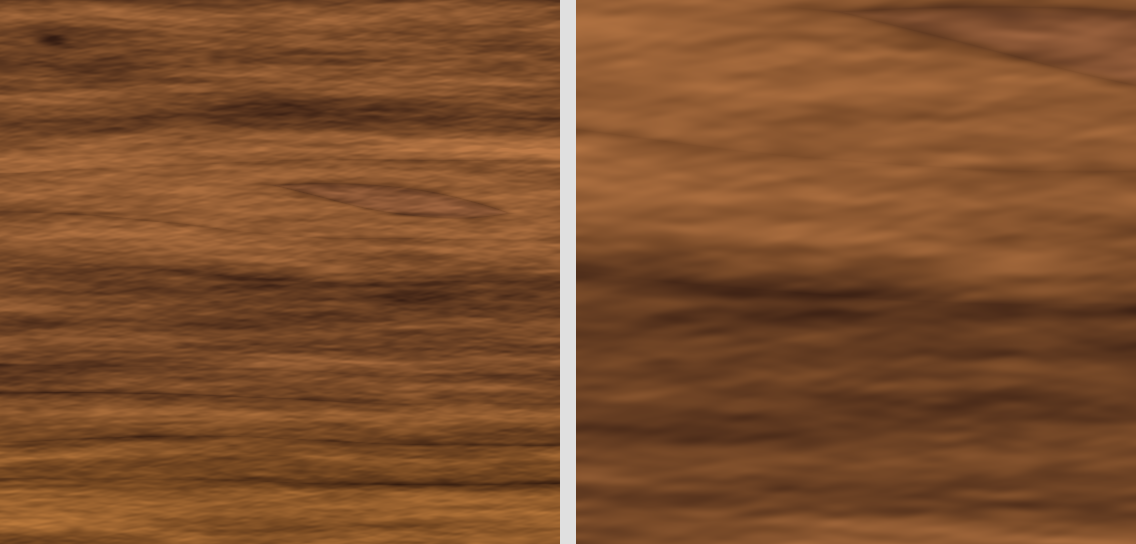
Left: the whole. Right: its middle third, enlarged.
Reproduce this texture procedurally as a Shadertoy shader.

```glsl
// Walnut veneer: horizontal grain with dark veins, a long eye and a small knot.

const vec3 DARK_WOOD = vec3(0.20, 0.105, 0.065);
const vec3 MID_WOOD = vec3(0.48, 0.295, 0.155);
const vec3 LIGHT_WOOD = vec3(0.74, 0.48, 0.27);
const vec2 KNOT = vec2(0.097, 0.926);
const vec2 EYE = vec2(0.72, 0.629);

float hash(vec2 p) {
    vec3 q = fract(vec3(p.xyx) * 0.1031);
    q += dot(q, q.yzx + 33.33);
    return fract((q.x + q.y) * q.z);
}

// Smooth value noise centred on zero
float noise(vec2 p) {
    vec2 i = floor(p), f = fract(p);
    f = f * f * (3.0 - 2.0 * f);
    float low = mix(hash(i), hash(i + vec2(1, 0)), f.x);
    float high = mix(hash(i + vec2(0, 1)), hash(i + vec2(1, 1)), f.x);
    return mix(low, high, f.y) - 0.5;
}

float band(float y, float low, float high, float soft) {
    return smoothstep(low - soft, low + soft, y) * (1.0 - smoothstep(high - soft, high + soft, y));
}

// Line drifting from one height to another, fading at its own rate on each side
float vein(vec2 p, float left, float right, float fadeUp, float fadeDown) {
    float d = p.y - mix(left, right, smoothstep(0.0, 0.7, p.x));
    float strength = 0.85 + 0.9 * noise(vec2(p.x * 4.0, left * 91.0));
    return strength * exp(-max(d, 0.0) / fadeUp - max(-d, 0.0) / fadeDown);
}

float blob(vec2 d, vec2 size) {
    d /= size;
    return exp(-dot(d, d));
}

// Distance-like field of the tilted lens, thicker towards its right end
float eyeField(vec2 p, vec2 centre) {
    vec2 q = p - centre;
    q.y += 0.117 * q.x;
    float s = q.x / 0.215;
    return abs(q.y) - 0.024 * (1.0 - s * s) * (1.0 + 0.3 * clamp(s, -1.0, 1.0));
}

// Gentle waves in the grain, bulging around the knot
vec2 bendGrain(vec2 p) {
    vec2 d = p - KNOT;
    float y = p.y - 0.6 * d.y * blob(d, vec2(0.08, 0.045));
    y += 0.018 * noise(vec2(p.x * 2.3, p.y * 5.0));
    y += 0.007 * noise(vec2(p.x * 7.0, p.y * 16.0));
    return vec2(p.x, y);
}

// Long streaks, each layer finer and shorter than the last
float streaks(vec2 p, float coarseness) {
    float sum = 0.0, amount = 0.15 * coarseness;
    vec2 scale = vec2(1.6, 24.0);
    for (int i = 0; i < 4; i++) {
        sum += amount * noise(p * scale + float(i) * 17.3);
        amount = mix(amount, 0.09, 0.35);
        scale *= vec2(2.1, 1.9);
    }
    return sum;
}

// Short slanting pores
float fibres(vec2 p, float slope) {
    return noise(vec2(p.x * 38.0, (p.y - slope * p.x) * 215.0));
}

float regionTone(float y) {
    float tone = 0.475 + 0.095 * band(y, 0.525, 0.735, 0.022);
    tone -= 0.012 * band(y, 0.30, 0.49, 0.02);
    tone += 0.03 * band(y, 0.13, 0.26, 0.02);
    return tone + 0.075 * (1.0 - smoothstep(0.075, 0.11, y));
}

float darkVeins(vec2 p) {
    float d = 0.10 * vein(p, 0.775, 0.785, 0.012, 0.016);
    d += 0.10 * vein(p, 0.684, 0.703, 0.003, 0.009);
    d += 0.13 * vein(p, 0.613, 0.556, 0.004, 0.010);
    d += 0.17 * vein(p, 0.522, 0.484, 0.010, 0.022);
    d += 0.11 * vein(p, 0.336, 0.316, 0.004, 0.014);
    d += 0.20 * vein(p, 0.285, 0.263, 0.004, 0.008);
    d += 0.14 * vein(p, 0.197, 0.188, 0.009, 0.005);
    d += 0.20 * vein(p, 0.125, 0.114, 0.010, 0.006);
    d += 0.15 * smoothstep(0.98, 1.0, p.y);
    return d;
}

float lightVeins(vec2 p) {
    float l = 0.11 * vein(p, 0.711, 0.722, 0.010, 0.010);
    l += 0.09 * vein(p, 0.585, 0.540, 0.018, 0.020);
    l += 0.05 * vein(p, 0.862, 0.855, 0.008, 0.010);
    l += 0.07 * vein(p, 0.245, 0.240, 0.008, 0.008);
    l += 0.07 * vein(p, 0.165, 0.160, 0.007, 0.007);
    return l;
}

vec3 woodColour(float tone) {
    vec3 shadow = mix(DARK_WOOD, MID_WOOD, clamp((tone - 0.20) / 0.28, 0.0, 1.0));
    return mix(shadow, LIGHT_WOOD, clamp((tone - 0.48) / 0.26, 0.0, 1.0));
}

void mainImage(out vec4 fragColor, in vec2 fragCoord) {
    vec2 p = fragCoord / iResolution.y;
    vec2 g = bendGrain(p);

    // Broad layers, streaks and pores
    float pale = band(g.y, 0.53, 0.73, 0.02);
    float tone = regionTone(g.y) + streaks(g, 1.0 - 0.5 * pale);
    tone += 0.08 * fibres(p, 0.16) + 0.06 * fibres(p + 3.7, -0.10);
    tone += lightVeins(g) - darkVeins(g);

    // Greyer eye with a dark rim
    float eye = eyeField(g, EYE);
    float inside = 1.0 - smoothstep(-0.006, 0.003, eye);
    tone -= 0.045 * inside + 0.15 * exp(-abs(eye) / 0.0055);

    // Knot and its shaded surroundings
    vec2 fromKnot = p - KNOT;
    tone -= 0.22 * blob(fromKnot, vec2(0.026, 0.010)) + 0.08 * blob(fromKnot, vec2(0.07, 0.035));

    vec3 colour = woodColour(tone);
    colour.b *= mix(0.87, 1.03, smoothstep(0.1, 0.35, p.y)) + 0.12 * inside;
    fragColor = vec4(colour, 1.0);
}
```
